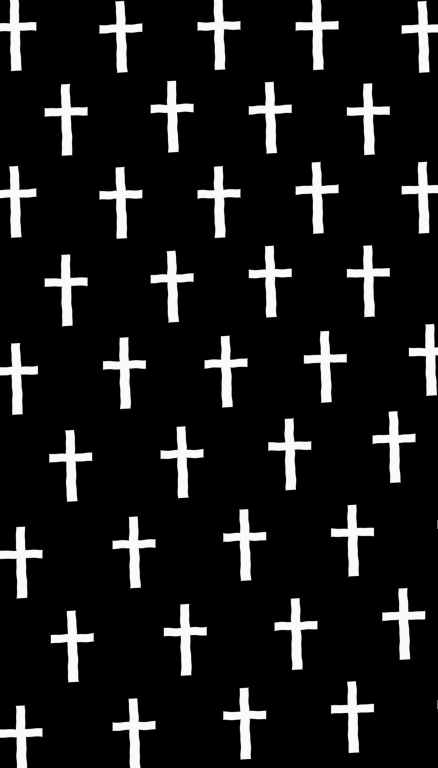
A Shadertoy shader for this pattern:

```glsl
// White hand-cut crosses in nine loosely staggered rows on black.
// Rows follow a slightly curved pitch and tilt more toward the bottom;
// each cross joins two tapered, bent boxes with sine-wobbled edges.

#define ROW_PITCH   0.1998
#define FIRST_ROW   0.0616
#define COL_PITCH   0.233
#define ROW_TILT    0.07
#define ROW_SAG     0.016
#define COL_DRIFT   0.009
#define ARM_HALF    0.049
#define BAR_HALF    0.0091
#define STEM_HALF   0.0107
#define WOBBLE      0.0006
#define EDGE_SOFT   0.0018
#define INK         vec3(0.98)

const float PI = 3.14159265;
const vec3 GROUND = vec3(0.0, 0.0, 0.01);

float boxDistance(vec2 p, vec2 halfSize) {
    vec2 d = abs(p) - halfSize;
    return length(max(d, 0.0)) + min(max(d.x, d.y), 0.0);
}

// Two layered sines give an uneven, hand-cut outline.
float roughEdge(float t, float phase) {
    return WOBBLE * (sin(t * 95.0 + phase) + 0.6 * sin(t * 210.0 - phase * 1.7));
}

// Cross centred on its bar; y points down.
float crossDistance(vec2 p, float phase) {
    // Stem widens and drifts to the right toward its foot.
    vec2 s = p - vec2(0.028 * p.y, 0.0187);
    s.x -= roughEdge(p.y, phase);
    s.y += 0.06 * p.x;
    float stem = boxDistance(s, vec2(STEM_HALF + 0.012 * p.y, 0.0815));

    // Bar rises a little to the right and flares at both ends.
    vec2 b = p + vec2(0.0, 0.03 * p.x);
    b.y -= roughEdge(p.x, phase + 2.0);
    float bar = boxDistance(b, vec2(ARM_HALF, BAR_HALF + 0.2 * p.x * p.x));
    return min(stem, bar);
}

// Centre of the cross in a given row and column.
vec2 crossCentre(float row, float col) {
    float lower = smoothstep(3.0, 6.0, row);
    float start = mix(0.034, 0.151, mod(row, 2.0)) + 0.014 * lower;
    float x = start + col * (COL_PITCH + 0.018 * lower);
    x += COL_DRIFT * sin(col * mix(0.5 * PI, 0.9, lower));

    float y = FIRST_ROW + row * ROW_PITCH - ROW_SAG * sin(PI * row / 5.5);
    y -= ROW_TILT * smoothstep(0.0, 7.0, row) * x;
    y += 0.004 * sin(row * 2.4 + col * 1.9);
    return vec2(x, y);
}

void mainImage(out vec4 fragColor, in vec2 fragCoord) {
    // Canvas width is one unit; y runs down from the top edge.
    vec2 p = vec2(fragCoord.x, iResolution.y - fragCoord.y) / iResolution.x;

    float d = 1.0;
    for (int row = 0; row < 9; row++) {
        for (int col = 0; col < 5; col++) {
            float r = float(row), c = float(col);
            float phase = r * 2.3 + c * 4.1;
            d = min(d, crossDistance(p - crossCentre(r, c), phase));
        }
    }

    float soft = max(EDGE_SOFT, 0.7 / iResolution.x);
    float coverage = 1.0 - smoothstep(-soft, soft, d);
    fragColor = vec4(mix(GROUND, INK, coverage), 1.0);
}
```
